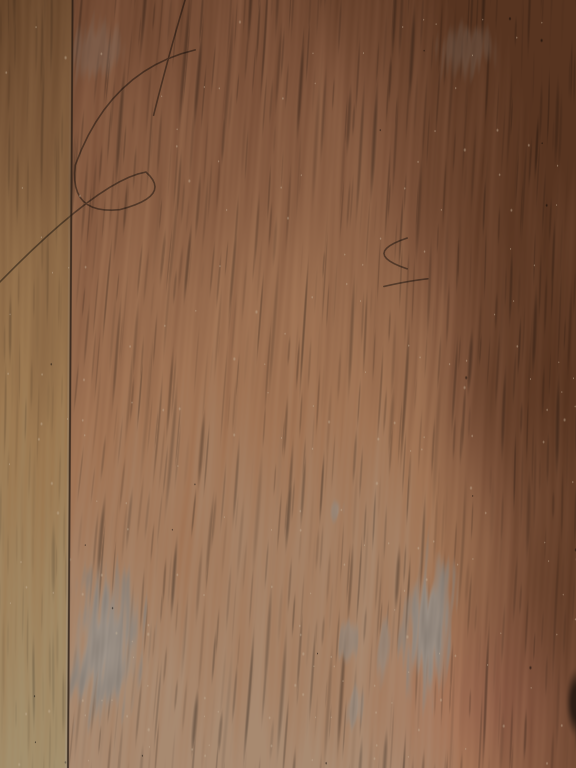
This texture is drawn by a Shadertoy shader. Its source:

```glsl
// Two varnished oak boards with a seam, lit from the lower left.
// Stretched gradient noise and tapered pores make the grain; worn grey
// patches, thin curved scratches and scattered dust lie on top.

vec2 hash2(vec2 p) {
    vec3 q = fract(p.xyx * vec3(0.1031, 0.1030, 0.0973));
    q += dot(q, q.yzx + 33.33);
    return fract((q.xx + q.yz) * q.zy);
}

float corner(vec2 cell, vec2 offset, vec2 f) {
    return dot(hash2(cell + offset) * 2.0 - 1.0, f - offset);
}

float gradientNoise(vec2 p) {
    vec2 i = floor(p), f = fract(p);
    vec2 s = f * f * f * (f * (f * 6.0 - 15.0) + 10.0);
    return mix(mix(corner(i, vec2(0, 0), f), corner(i, vec2(1, 0), f), s.x),
               mix(corner(i, vec2(0, 1), f), corner(i, vec2(1, 1), f), s.x), s.y);
}

// One tapered dark streak per stretched cell
float pores(vec2 g, vec2 size, float seed, float px) {
    vec2 q = g / size;
    q.y += hash2(vec2(floor(q.x), seed)).x * 7.0;
    vec2 id = floor(q) + seed, f = fract(q), r = hash2(id), k = hash2(id + 71.0);
    float along = abs(f.y - 0.5) / (0.2 + 0.29 * r.y);
    float across = abs(f.x - 0.3 - 0.4 * r.x) * size.x;
    float width = size.x * (0.06 + 0.11 * k.y) * max(1.0 - along * along, 0.0);
    float streak = 1.0 - smoothstep(0.0, width + px, across);
    return streak * (1.0 - smoothstep(0.3, 1.0, along)) * smoothstep(0.25, 1.0, k.x);
}

float segmentDistance(vec2 p, vec2 a, vec2 b) {
    vec2 d = b - a;
    return length(p - a - d * clamp(dot(p - a, d) / dot(d, d), 0.0, 1.0));
}

// Thin scratch along a quadratic curve
float scratch(vec2 p, vec2 a, vec2 b, vec2 c, float px) {
    float d = 1.0;
    vec2 last = a;
    for (int i = 1; i <= 12; i++) {
        float t = float(i) / 12.0;
        vec2 next = mix(mix(a, b, t), mix(b, c, t), t);
        d = min(d, segmentDistance(p, last, next));
        last = next;
    }
    return 1.0 - smoothstep(0.0002, 0.0006 + px, d);
}

// Worn patches: centre, radii
const vec4 WORN[8] = vec4[8](
    vec4(0.137, 0.160, 0.044, 0.090), vec4(0.560, 0.185, 0.032, 0.090),
    vec4(0.453, 0.167, 0.013, 0.030), vec4(0.462, 0.080, 0.010, 0.028),
    vec4(0.500, 0.155, 0.008, 0.045), vec4(0.437, 0.335, 0.010, 0.016),
    vec4(0.125, 0.935, 0.036, 0.040), vec4(0.607, 0.935, 0.036, 0.035));

void mainImage(out vec4 fragColor, in vec2 fragCoord) {
    float px = 1.0 / iResolution.y;
    vec2 uv = fragCoord / iResolution.xy;
    vec2 p = uv * vec2(0.75, 1.0);
    float seam = p.x - 0.0885 - 0.006 * p.y;
    float board = smoothstep(-px, px, seam);

    // Grain leans right on the wide board, less toward its right edge
    float lean = mix(0.012, mix(0.10, 0.035, uv.x), board);
    vec2 g = vec2(p.x - lean * (p.y - 0.5), p.y);
    g.x += 0.004 * gradientNoise(vec2(p.x * 6.0, p.y * 5.0));

    // Daylight with a diagonal shadow, as a position on the wood ramp
    float light = mix(3.0, 0.72, pow(uv.y, 0.85));
    light += 0.25 * sin(3.1416 * uv.y);
    light -= 2.0 * smoothstep(0.62, 1.0, uv.x) * (1.0 - 0.5 * uv.y);
    light -= 0.35 * smoothstep(-0.06, 0.08, uv.x - 0.98 + 0.4 * uv.y);
    light -= 0.2 * (1.0 - smoothstep(0.0, 0.2, uv.x)) * uv.y;
    light += 0.35 * gradientNoise(p * 5.0 + 3.0);
    light += 0.35 * gradientNoise(g * vec2(45.0, 2.5));
    light += 0.35 * gradientNoise(g * vec2(150.0, 5.0) + 9.0);
    vec3 wood = mix(vec3(0.355, 0.215, 0.135), vec3(0.49, 0.325, 0.23), clamp(light, -0.1, 1.0));
    wood = mix(wood, vec3(0.63, 0.455, 0.33), clamp(light - 1.0, 0.0, 1.0));
    wood = mix(wood, vec3(0.66, 0.54, 0.44), clamp(light - 2.0, 0.0, 1.0));
    wood *= mix(vec3(0.97, 1.04, 0.96), vec3(1.0), board);
    float blush = exp(-dot(p - vec2(0.62, 0.08), p - vec2(0.62, 0.08)) * 90.0);
    wood += vec3(0.02, 0.0, 0.015) * blush;

    // Three sizes of pore
    float dark = 0.0;
    for (int i = 0; i < 3; i++) {
        float n = float(i);
        dark = max(dark, pores(g, vec2(0.020, 0.24) * pow(0.68, n), 13.0 + 29.0 * n, px) * (1.0 - 0.22 * n));
    }
    wood *= 1.0 - mix(0.17, 0.29, board) * dark;

    // Worn patches with edges frayed along the grain
    float fray = gradientNoise(g * vec2(170.0, 14.0)) + 0.6 * gradientNoise(g * vec2(50.0, 22.0));
    float worn = 0.0;
    for (int i = 0; i < 8; i++) {
        float d = length((vec2(g.x + lean * (WORN[i].y - 0.5), p.y) - WORN[i].xy) / WORN[i].zw);
        float strength = i < 2 ? 0.9 : (i < 6 ? 0.6 : 0.25);
        worn = max(worn, strength * (1.0 - smoothstep(0.4, 1.2, d + 0.9 * fray)));
    }
    vec3 bare = vec3(0.60, 0.565, 0.53) * (0.99 + 0.15 * fray);
    wood = mix(wood, bare * mix(1.0, 0.85, uv.y), worn * board);

    // Looping scratch at upper left, short strokes at right
    float marks = scratch(p, vec2(0.254, 0.935), vec2(0.143, 0.909), vec2(0.098, 0.785), px);
    marks = max(marks, scratch(p, vec2(0.098, 0.785), vec2(0.090, 0.720), vec2(0.156, 0.727), px));
    marks = max(marks, scratch(p, vec2(0.156, 0.727), vec2(0.225, 0.745), vec2(0.190, 0.776), px));
    marks = max(marks, scratch(p, vec2(0.190, 0.776), vec2(0.130, 0.766), vec2(0.0, 0.633), px));
    marks = max(marks, scratch(p, vec2(0.241, 1.0), vec2(0.220, 0.930), vec2(0.200, 0.850), px));
    marks = max(marks, scratch(p, vec2(0.530, 0.690), vec2(0.470, 0.670), vec2(0.530, 0.650), px));
    marks = max(marks, scratch(p, vec2(0.500, 0.627), vec2(0.530, 0.634), vec2(0.557, 0.637), px));
    wood *= 1.0 - 0.42 * marks;

    // Pale dust, denser below, and a few dark pits
    vec2 cell = floor(p / 0.02), r = hash2(cell + 5.0), k = hash2(cell + 90.0);
    float speck = length((fract(p / 0.02) - 0.2 - 0.6 * r) * vec2(0.02, 0.014));
    float dust = 1.0 - smoothstep(0.0, 0.0007 + 0.0012 * k.y * k.y + px * 0.5, speck);
    wood = mix(wood, vec3(0.76, 0.68, 0.58), 0.5 * dust * step(0.84 + 0.12 * uv.y, k.x));
    wood *= 1.0 - 0.5 * dust * step(k.x, 0.008);

    // Seam with a pale lower lip, and a dark spot at the right edge
    float lip = 1.0 - smoothstep(0.0006, 0.0015 + px, abs(seam + 0.002));
    wood = mix(wood, vec3(0.66, 0.60, 0.52), 0.5 * (1.0 - uv.y) * lip);
    wood = mix(wood, vec3(0.16, 0.11, 0.08), 0.8 * (1.0 - smoothstep(0.0002, 0.001 + px, abs(seam))));
    float spot = length((p - vec2(0.75, 0.085)) / vec2(0.015, 0.05));
    wood *= 1.0 - 0.6 * (1.0 - smoothstep(0.3, 1.0, spot));

    fragColor = vec4(clamp(wood, 0.0, 1.0), 1.0);
}
```
